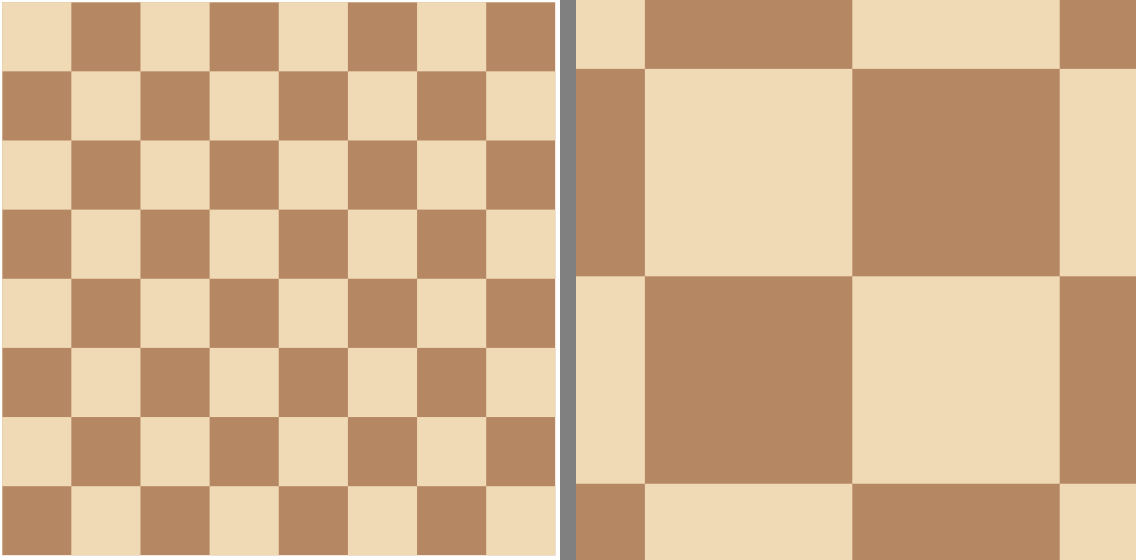
Left: the whole. Right: its middle third, enlarged.
Give the GLSL for this pattern, as a Shadertoy shader.

```glsl
// An eight by eight checkerboard of tan and cream squares on a thin white margin.
// Each axis is a signed triangle wave; the product of the two sharpened waves
// gives the alternating squares, and a box distance trims the board.

// Signed distance to the nearest whole number, positive in even cells
vec2 signedStripe(vec2 p) {
    return abs(mod(p - 0.5, 2.0) - 1.0) - 0.5;
}

void mainImage(out vec4 fragColor, in vec2 fragCoord) {
    float side = min(iResolution.x, iResolution.y);
    vec2 canvas = (fragCoord - 0.5 * iResolution.xy) / side;

    // Cell units, measured from the slightly off-centre middle of the board
    float cellSize = 0.12347;
    vec2 cell = (canvas - vec2(-0.0022, 0.0022)) / cellSize;
    float pixel = 1.0 / (cellSize * side);

    // Alternating squares with edges one pixel wide
    vec2 stripe = clamp(2.0 * signedStripe(cell) / pixel, -1.0, 1.0);
    float dark = 0.5 + 0.5 * stripe.x * stripe.y;
    vec3 cream = vec3(0.941, 0.851, 0.710);
    vec3 tan_ = vec3(0.710, 0.533, 0.388);
    vec3 squares = mix(cream, tan_, dark);

    // White margin outside the board
    vec2 inset = 4.0 - abs(cell);
    float board = clamp(min(inset.x, inset.y) / pixel + 0.5, 0.0, 1.0);
    fragColor = vec4(mix(vec3(1.0), squares, board), 1.0);
}
```
